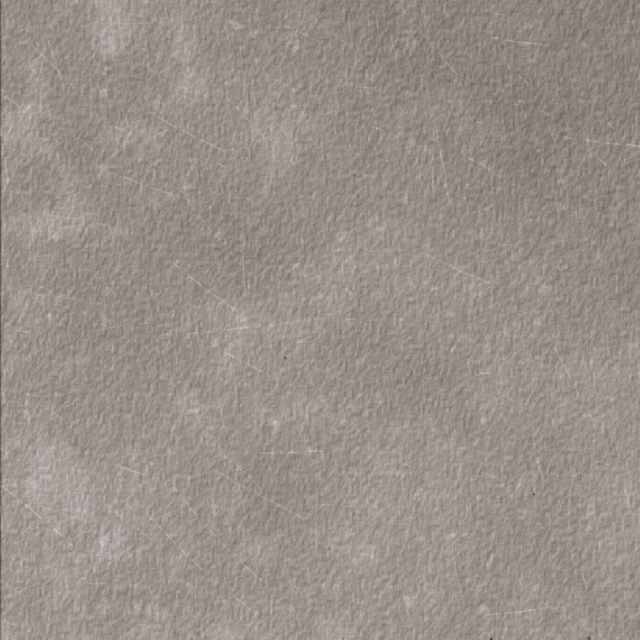
Reproduce this texture procedurally as a Shadertoy shader.

```glsl
// Worn grey-taupe plaster: a fine embossed grain over broad tonal drift,
// with pale smudges, chipped spots and loops of thin, faded scratches.
// All randomness comes from an integer hash on lattice cells.

vec3 hash3(vec2 cell, int seed) {
    uvec3 v = uvec3(ivec3(ivec2(cell), seed)) * 1664525u + 1013904223u;
    v.x += v.y * v.z; v.y += v.z * v.x; v.z += v.x * v.y;
    v ^= v >> 16u;
    v.x += v.y * v.z; v.y += v.z * v.x; v.z += v.x * v.y;
    return vec3(v >> 8u) / 16777216.0;
}

float noise(vec2 p, int seed) {
    vec2 i = floor(p), f = fract(p);
    f = f * f * (3.0 - 2.0 * f);
    float low = mix(hash3(i, seed).x, hash3(i + vec2(1, 0), seed).x, f.x);
    float high = mix(hash3(i + vec2(0, 1), seed).x, hash3(i + vec2(1, 1), seed).x, f.x);
    return mix(low, high, f.y);
}

float fbm(vec2 p, int seed) {
    float sum = 0.0, weight = 0.5;
    for (int i = 0; i < 5; i++) {
        sum += weight * noise(p, seed + i);
        p = mat2(1.6, 1.2, -1.2, 1.6) * p + 3.7;
        weight *= 0.5;
    }
    return sum;
}

// Lit from one side, so each bump has a pale and a dark flank
float emboss(vec2 p, int seed) {
    return noise(p, seed) - noise(p + vec2(0.75, -0.6), seed);
}

// Irregular chips, at most one per grid cell; some have a hollow middle
float spots(vec2 uv, float scale, float chance, float size, int seed) {
    vec2 p = uv * scale, cell = floor(p);
    vec3 place = hash3(cell, seed), form = hash3(cell, seed + 1);
    if (place.z > chance) return 0.0;
    vec2 q = p - cell - 0.3 - 0.4 * place.xy;
    float turn = 6.283 * form.x;
    q = mat2(cos(turn), -sin(turn), sin(turn), cos(turn)) * q;
    q.y *= 1.0 + 1.2 * form.y * form.y;
    float radius = size * mix(0.45, 1.0, form.z);
    float d = length(q) / radius + 0.9 * (noise(uv * 150.0, seed + 2) - 0.5);
    float soft = 0.25 + scale / (radius * iResolution.y) * 0.5;
    float hollow = step(0.55, form.x) * smoothstep(0.8, 0.3, d) * 0.6;
    return smoothstep(1.0 + soft, 1.0 - soft, d) * (1.0 - hollow) * mix(0.4, 1.0, form.y);
}

float scratches(vec2 uv) {
    float sum = 0.0, pixel = 1.0 / iResolution.y;
    for (int i = 0; i < 150; i++) {
        vec3 place = hash3(vec2(i, 7), 40), form = hash3(vec2(i, 8), 41);
        vec2 centre = vec2(pow(place.x, 1.5), 1.0 - pow(place.y, 1.25));
        float halfLength = 0.012 + 0.13 * pow(form.x, 3.0);
        vec2 q = uv - centre;
        if (dot(q, q) > halfLength * halfLength * 1.2) continue;

        // Three families: falling diagonals, near level, steep or random
        float angle = -0.6 + 0.6 * (form.y - 0.5);
        if (place.z > 0.4) angle = 0.35 * (form.y - 0.5);
        if (place.z > 0.6) angle = 0.8 + 1.3 * form.y;
        q = mat2(cos(angle), -sin(angle), sin(angle), cos(angle)) * q;
        float along = q.x / halfLength;
        float off = abs(q.y + (form.z - 0.5) * 1.2 * q.x * q.x
                  + 0.002 * (noise(vec2(q.x * 45.0, i), 42) - 0.5));
        float width = 0.0007 + 0.0008 * fract(form.z * 7.0);
        float line = smoothstep(width + pixel, 0.0, off) * smoothstep(1.0, 0.55, abs(along));
        float wear = smoothstep(0.1, 0.65, noise(vec2(q.x * 90.0, i), 43));
        sum += line * wear * mix(0.35, 1.0, fract(form.y * 11.0));
    }
    return min(sum, 1.3);
}

void mainImage(out vec4 fragColor, in vec2 fragCoord) {
    vec2 uv = fragCoord / iResolution.y;
    float leftness = smoothstep(0.9, 0.1, uv.x);

    // Broad drift: dim upper right, paler foot
    float tone = 0.012 - 0.075 * smoothstep(0.35, 1.05, uv.x) * smoothstep(0.4, 1.0, uv.y);
    tone += 0.02 * smoothstep(0.6, 0.0, uv.y);
    tone += 0.09 * (fbm(uv * 5.0, 1) - 0.5);

    // Cloudy smudges, strongest on the worn left side
    float smudge = smoothstep(0.5, 0.78, fbm(uv * vec2(17.0, 14.0), 10));
    tone += 0.06 * smudge * mix(0.35, 1.0, leftness);

    // Leathery grain, slightly stretched upright, with finer grit
    vec2 warp = 0.004 * vec2(noise(uv * 60.0, 20), noise(uv * 60.0, 21));
    tone += 0.085 * emboss((uv + warp) * vec2(230.0, 155.0), 22);
    tone += 0.055 * emboss(uv * vec2(410.0, 330.0), 23);
    tone += 0.05 * (noise(uv * vec2(190.0, 55.0), 24) - 0.5);
    tone += 0.045 * smoothstep(0.72, 0.95, noise(uv * vec2(170.0, 120.0), 25));

    // Chips from large to tiny, then scratches
    float chips = spots(uv, 10.0, 0.28, 0.13, 50);
    chips += 0.8 * spots(uv + 0.31, 24.0, 0.25, 0.2, 54);
    chips += 0.7 * spots(uv + 0.17, 55.0, 0.22, 0.22, 58);
    tone += 0.095 * chips;
    tone += 0.1 * scratches(uv);

    // Rare dark pits and the shaded left rim
    tone -= 0.3 * spots(uv + 0.05, 13.0, 0.03, 0.04, 62);
    tone -= 0.2 * smoothstep(0.003, 0.001, uv.x);

    vec3 taupe = vec3(0.578, 0.547, 0.524);
    fragColor = vec4(taupe + tone * vec3(1.0, 1.01, 1.06), 1.0);
}
```
